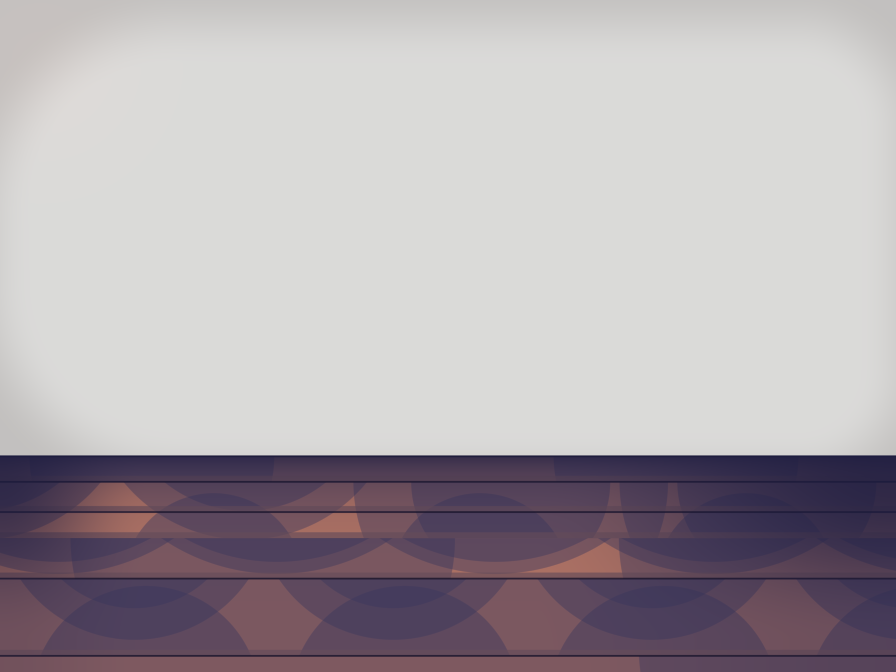
Reproduce this background procedurally as a Shadertoy shader.

```glsl
// A pale, softly shaded wall above a dark plank floor patterned with translucent discs.
#define FLOOR_TOP 0.679
#define LAYER_FADE 0.58
#define SEAM_WIDTH 0.0013
#define BEVEL_WIDTH 0.009
#define WALL_COLOR vec3(0.855, 0.853, 0.847)
#define WALL_EDGE vec3(0.762, 0.754, 0.748)
#define PEACH vec3(0.67, 0.44, 0.39)
#define NAVY vec3(0.22, 0.21, 0.36)
#define SHADOW vec3(0.11, 0.11, 0.25)
#define BEVEL_COLOR vec3(0.40, 0.30, 0.35)

// Depths of the plank seams, measured down from the top of the canvas.
const float SEAMS[6] = float[6](FLOOR_TOP, 0.717, 0.762, 0.801, 0.861, 0.976);

// Number of evenly spaced discs that cover p.
float discs(vec2 p, float first, float spacing, float centerY, float radius, int count) {
    float aa = 0.75 / iResolution.y;
    float cover = 0.0;
    for (int i = 0; i < count; i++) {
        vec2 center = vec2(first + spacing * float(i), centerY);
        cover += 1.0 - smoothstep(-aa, aa, length(p - center) - radius);
    }
    return cover;
}

// Concentric pairs of discs.
float pairs(vec2 p, float first, float spacing, float centerY, vec2 radii, int count) {
    return discs(p, first, spacing, centerY, radii.x, count)
         + discs(p, first, spacing, centerY, radii.y, count);
}

// Translucent layers stacked on each plank.
float plankLayers(vec2 p) {
    if (p.y < SEAMS[1])
        return 1.5 + discs(p, 0.226, 0.78, 0.679, 0.182, 2);
    if (p.y < SEAMS[3])
        return pairs(p, -0.031, 0.396, 0.569, vec2(0.234, 0.191), 2)
             + pairs(p, 0.760, 0.396, 0.717, vec2(0.234, 0.148), 2)
             + discs(p, 0.318, 0.396, 0.868, 0.134, 3);
    if (p.y < SEAMS[4])
        return pairs(p, 0.087, 0.325, 0.550, vec2(0.304, 0.286), 5)
             + discs(p, 0.391, 0.816, 0.800, 0.286, 2);
    if (p.y < SEAMS[5])
        return 1.0 + pairs(p, 0.200, 0.385, 0.747, vec2(0.205, 0.158), 4)
             + discs(p, 0.217, 0.385, 1.042, 0.170, 4);
    return 0.9 + discs(p, 1.35, 1.0, 0.95, 0.40, 1);
}

vec3 wall(vec2 p, float aspect) {
    // Bright rounded panel, with wider corners on the left.
    vec2 low = vec2(0.021, 0.070);
    vec2 high = vec2(aspect - 0.028, 0.668);
    vec2 q = p - 0.5 * (low + high);
    float radius = mix(0.25, 0.12, smoothstep(-0.2, 0.2, q.x));
    vec2 corner = abs(q) - 0.5 * (high - low) + radius;
    float edge = length(max(corner, 0.0)) + min(max(corner.x, corner.y), 0.0) - radius;
    vec3 col = mix(WALL_COLOR, WALL_EDGE, smoothstep(-0.025, 0.095, edge));
    // Warm tint in the upper left corner.
    float warm = exp(-dot(p - vec2(0.06, 0.09), p - vec2(0.06, 0.09)) * 50.0);
    return col + warm * vec3(0.018, 0.004, 0.0);
}

vec3 plankFloor(vec2 p, float aspect) {
    float aa = 0.75 / iResolution.y;
    vec3 col = mix(NAVY, PEACH, pow(LAYER_FADE, plankLayers(p)));

    // Lit lower bevels and dark seams.
    for (int i = 0; i < 6; i++) {
        float above = SEAMS[i] - p.y;
        float bevel = smoothstep(-aa, aa, above) * (1.0 - smoothstep(-aa, aa, above - BEVEL_WIDTH));
        col = mix(col, BEVEL_COLOR, 0.65 * bevel);
        float seam = 1.0 - smoothstep(SEAM_WIDTH - aa, SEAM_WIDTH + aa, abs(above));
        float strength = i == 3 ? 0.0 : 0.85;
        col = mix(col, vec3(0.10, 0.08, 0.17), strength * seam);
    }

    // Shadow under the wall and at both sides.
    float depth = (p.y - FLOOR_TOP) / (1.0 - FLOOR_TOP);
    float top = 0.68 * exp(-depth * 9.0);
    float right = smoothstep(0.60, 1.0, p.x / aspect) * 0.75;
    float left = (1.0 - smoothstep(0.0, 0.22, p.x)) * 0.65;
    float sides = max(left, right) * (1.0 - smoothstep(0.15, 0.85, depth) * 0.8);
    return mix(col, SHADOW, 1.0 - (1.0 - top) * (1.0 - sides));
}

void mainImage(out vec4 fragColor, in vec2 fragCoord) {
    // Height is one unit; y runs downward.
    vec2 p = vec2(fragCoord.x, iResolution.y - fragCoord.y) / iResolution.y;
    float aspect = iResolution.x / iResolution.y;
    float aa = 0.75 / iResolution.y;
    float onFloor = smoothstep(-aa, aa, p.y - FLOOR_TOP + SEAM_WIDTH);
    vec3 col = mix(wall(p, aspect), plankFloor(p, aspect), onFloor);
    fragColor = vec4(col, 1.0);
}
```
